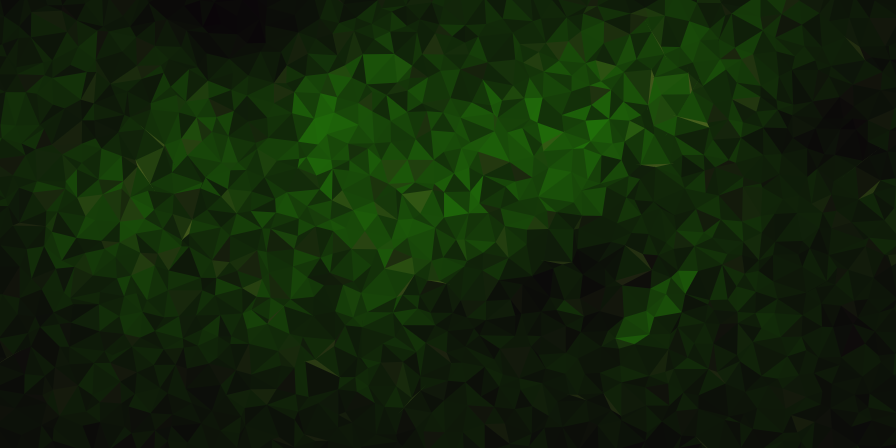
Reproduce this background procedurally as a Shadertoy shader.

```glsl
#define ROWS 23.0          // mesh cells per canvas height
#define JITTER 0.92        // vertex scatter, 0 to 1
#define FACET_CONTRAST 0.8 // brightness spread between triangles
#define PATCH_CONTRAST 0.6 // brightness spread between larger patches
#define SHADE 0.065        // green level of the unlit canvas
#define SLIVER 0.17        // height to length ratio of thin facets
#define SLIVER_TINT vec3(0.36, 0.40, 0.15)

float hash(vec2 p) {
    return fract(sin(dot(p, vec2(127.1, 311.7))) * 43758.5453);
}

float cross2(vec2 a, vec2 b) {
    return a.x * b.y - a.y * b.x;
}

float valueNoise(vec2 p) {
    vec2 i = floor(p), f = fract(p);
    f = f * f * (3.0 - 2.0 * f);
    vec2 e = vec2(1, 0);
    return mix(mix(hash(i), hash(i + e), f.x),
               mix(hash(i + e.yx), hash(i + e.xx), f.x), f.y);
}

float glow(vec2 uv, vec2 center, vec2 radius) {
    vec2 d = (uv - center) / radius;
    return exp(-dot(d, d));
}

float segmentDistance(vec2 p, vec2 a, vec2 b) {
    vec2 ab = b - a;
    float h = clamp(dot(p - a, ab) / dot(ab, ab), 0.0, 1.0);
    return length(p - a - ab * h);
}

// Broad light and shadow over the canvas, uv from 0 to 1
float lightField(vec2 uv) {
    float light = SHADE;
    light += 0.18 * glow(uv, vec2(0.43, 0.64), vec2(0.31, 0.26));
    light += 0.08 * glow(uv, vec2(0.45, 0.50), vec2(0.60, 0.40));
    light += 0.09 * glow(uv, vec2(0.78, 0.86), vec2(0.16, 0.20));
    light -= 0.13 * glow(uv, vec2(0.62, 0.37), vec2(0.08, 0.11));
    light -= 0.07 * glow(uv, vec2(0.92, 0.70), vec2(0.09, 0.12));
    light -= 0.09 * glow(uv, vec2(0.27, 0.93), vec2(0.08, 0.12));
    // Bright streak and its small companion
    float streak = segmentDistance(uv, vec2(0.70, 0.24), vec2(0.75, 0.37));
    light += 0.17 * smoothstep(0.030, 0.010, streak);
    light += 0.17 * glow(uv, vec2(0.632, 0.33), vec2(0.014, 0.05));
    return max(light, 0.04);
}

vec2 vertex(vec2 id) {
    return id + JITTER * (vec2(hash(id), hash(id + 57.3)) - 0.5);
}

// Antialiased inside of a triangle with either winding
float coverage(vec2 p, vec2 a, vec2 b, vec2 c, float pixel) {
    float side = sign(cross2(b - a, c - a));
    float d = min(cross2(b - a, p - a) / length(b - a),
              min(cross2(c - b, p - b) / length(c - b),
                  cross2(a - c, p - c) / length(a - c)) * 1.0);
    if (side < 0.0)
        d = -max(cross2(b - a, p - a) / length(b - a),
             max(cross2(c - b, p - b) / length(c - b),
                 cross2(a - c, p - c) / length(a - c)));
    return clamp(d / pixel + 0.5, 0.0, 1.0);
}

vec3 facetColor(vec2 a, vec2 b, vec2 c, vec2 seed, float aspect) {
    vec2 center = (a + b + c) / 3.0;
    float green = lightField(center / ROWS / vec2(aspect, 1.0));
    green *= 1.0 + FACET_CONTRAST * (hash(seed + 3.7) - 0.5);
    green *= 1.0 + PATCH_CONTRAST * (valueNoise(center * 0.3) - 0.5);
    vec3 color = vec3(0.034 + 0.21 * green, green, 0.037);

    // A few facets lean towards brown or pale olive
    float warm = smoothstep(0.8, 1.0, hash(seed + 19.1));
    color += warm * green * vec3(0.22, -0.08, 0.10);
    float longest = max(length(b - a), max(length(c - b), length(a - c)));
    float thinness = abs(cross2(b - a, c - a)) / (longest * longest);
    float pale = step(thinness, SLIVER) * step(0.5, hash(seed + 41.9));
    return mix(color, SLIVER_TINT, pale * min(2.4 * green, 0.65));
}

void mainImage(out vec4 fragColor, in vec2 fragCoord) {
    float aspect = iResolution.x / iResolution.y;
    float pixel = ROWS / iResolution.y;
    vec2 p = fragCoord * pixel;
    vec2 cell = floor(p);
    vec4 sum = vec4(0);

    // Each nearby quad is cut into two facets along a valid diagonal
    for (int y = -1; y <= 1; y++)
    for (int x = -1; x <= 1; x++) {
        vec2 id = cell + vec2(x, y);
        vec2 a = vertex(id), b = vertex(id + vec2(1, 0));
        vec2 c = vertex(id + vec2(1, 1)), d = vertex(id + vec2(0, 1));
        bool acInside = cross2(c - a, b - a) * cross2(c - a, d - a) < 0.0;
        bool bdInside = cross2(d - b, a - b) * cross2(d - b, c - b) < 0.0;
        bool cutAC = acInside && (!bdInside || length(c - a) < length(d - b));
        for (int k = 0; k < 2; k++) {
            vec2 u = cutAC ? a : b;
            vec2 v = cutAC ? c : d;
            vec2 tip = cutAC ? (k == 0 ? b : d) : (k == 0 ? a : c);
            float w = coverage(p, u, v, tip, pixel);
            if (w > 0.0)
                sum += w * vec4(facetColor(u, v, tip, id + 0.37 * float(k), aspect), 1);
        }
    }
    fragColor = vec4(sum.rgb / max(sum.a, 0.001), 1);
}
```
